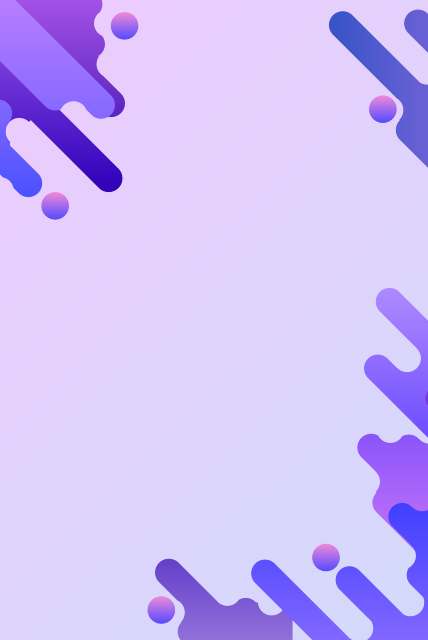
Write a Shadertoy shader that draws this background.

```glsl
// Pastel diagonal gradient framed by violet liquid shapes in the corners.
// Each shape joins round-tipped 45 degree fingers with webs and boxes, then
// cuts round dents; all share one radius, so the curves flow together.

const vec2 GRID = vec2(512.0, 768.0);  // design space, y pointing down
const float R = 16.5;                  // radius of tips, dents and balls
const float DOWN = 1.0;                // fingers pointing down-right
const float UP = -1.0;                 // fingers pointing up-left

const vec3 PINK_MIST = vec3(0.925, 0.800, 0.992);
const vec3 BLUE_MIST = vec3(0.832, 0.852, 0.985);
const vec3 ORCHID    = vec3(0.640, 0.320, 0.905);
const vec3 PLUM      = vec3(0.350, 0.140, 0.750);
const vec3 VIOLET    = vec3(0.470, 0.230, 0.860);
const vec3 INDIGO    = vec3(0.200, 0.010, 0.730);
const vec3 LAVENDER  = vec3(0.720, 0.490, 1.000);
const vec3 PERIWINKLE = vec3(0.520, 0.410, 1.000);
const vec3 ROYAL     = vec3(0.290, 0.320, 1.000);
const vec3 COBALT    = vec3(0.220, 0.330, 0.780);
const vec3 SLATE     = vec3(0.400, 0.375, 0.830);
const vec3 LILAC     = vec3(0.680, 0.540, 1.000);
const vec3 IRIS      = vec3(0.440, 0.310, 1.000);
const vec3 MAGENTA   = vec3(0.710, 0.420, 0.980);
const vec3 ELECTRIC  = vec3(0.250, 0.250, 1.000);
const vec3 DUSK      = vec3(0.390, 0.250, 0.790);
const vec3 MAUVE     = vec3(0.570, 0.440, 0.850);
const vec3 BALL_TOP  = vec3(0.940, 0.540, 0.850);
const vec3 BALL_BASE = vec3(0.330, 0.290, 1.000);

const vec2 BALLS[5] = vec2[5](vec2(149, 31), vec2(66, 247), vec2(458, 131),
                              vec2(390, 669), vec2(193, 732));

// Coordinates along and across the diagonal
vec2 diagonal(vec2 p) { return vec2(p.x + p.y, p.x - p.y) * 0.70711; }

// Endless bar with a round tip facing dir
float finger(vec2 p, vec2 tip, float dir) {
    vec2 q = diagonal(p - tip);
    return length(vec2(max(q.x * dir, 0.0), q.y)) - R;
}

// Solid part between two fingers, behind the round end of their gap
float web(vec2 p, vec2 end, float dir) {
    vec2 q = diagonal(p - end);
    return max(max(q.x * dir, abs(q.y) - 2.0 * R), -finger(p, end, -dir));
}

float box(vec2 p, vec2 lo, vec2 hi) {
    vec2 q = max(lo - p, p - hi);
    return max(q.x, q.y);
}

float dent(float d, vec2 p, vec2 center) {
    return max(d, R - length(p - center));
}

vec3 ramp(vec3 a, vec3 b, float from, float to, float x) {
    return mix(a, b, clamp((x - from) / (to - from), 0.0, 1.0));
}

void paint(inout vec3 col, float d, vec3 tone) {
    float px = GRID.y / iResolution.y;
    col = mix(col, tone, smoothstep(0.6 * px, -0.6 * px, d));
}

void topLeft(inout vec3 col, vec2 p) {
    float d = min(finger(p, vec2(133, 124), DOWN), box(p, vec2(-99), vec2(118, 88)));
    d = min(d, min(finger(p, vec2(109, 53), DOWN), finger(p, vec2(106, 5), DOWN)));
    d = dent(dent(d, p, vec2(129, 28)), p, vec2(132, 77));
    paint(col, d, ramp(ORCHID, PLUM, 0.0, 140.0, p.y));

    vec2 gap = vec2(23, 158);
    d = min(finger(p, vec2(130, 214), DOWN), web(p, gap, DOWN));
    paint(col, d, ramp(VIOLET, INDIGO, 75.0, 220.0, p.y));

    d = min(length(p - vec2(-2, 136)) - R, box(p, vec2(-99, 136), vec2(12, 185)));
    d = max(d, -finger(p, gap, UP));
    d = dent(min(d, finger(p, vec2(34, 220), DOWN)), p, vec2(0, 229));
    paint(col, d, ramp(PERIWINKLE, ROYAL, 115.0, 235.0, p.y));

    d = min(finger(p, vec2(66, 116), DOWN), finger(p, vec2(121, 126), DOWN));
    d = dent(min(d, finger(p, vec2(92, 120), DOWN)), p, vec2(88, 138));
    paint(col, d, ramp(LAVENDER, PERIWINKLE, 0.0, 140.0, p.y));
}

void topRight(inout vec3 col, vec2 p) {
    float d = min(finger(p, vec2(410, 30), UP), finger(p, vec2(500, 28), UP));
    d = min(d, min(web(p, vec2(511, 85), UP), finger(p, vec2(490, 156), UP)));
    d = min(d, box(p, vec2(478, 118), vec2(600, 156)));
    d = dent(d, p, vec2(466, 132));
    paint(col, d, ramp(COBALT, SLATE, 400.0, 500.0, p.x));
}

void bottomRight(inout vec3 col, vec2 p) {
    // Dusky shape along the bottom edge
    float d = min(finger(p, vec2(202, 687), UP), finger(p, vec2(229, 758), UP));
    d = min(d, min(length(p - vec2(294, 734)) - R, box(p, vec2(216.5, 723), vec2(350, 800))));
    d = dent(dent(dent(d, p, vec2(272, 710.5)), p, vec2(325, 722)), p, vec2(204.5, 735));
    paint(col, d, ramp(DUSK, MAUVE, 670.0, 768.0, p.y));

    // Twin fingers on the right edge
    d = min(finger(p, vec2(466, 362), UP), finger(p, vec2(452, 442), UP));
    d = min(d, web(p, vec2(487, 430), UP));
    paint(col, d, ramp(LILAC, IRIS, 346.0, 520.0, p.y));
    paint(col, length(p - vec2(522, 478)) - 0.8 * R, VIOLET);

    // Magenta wave
    d = max(box(p, vec2(450, 526.5), vec2(600, 800)), -diagonal(p - vec2(462, 603)).y);
    d = min(d, min(finger(p, vec2(444, 537), UP), finger(p, vec2(462, 603), UP)));
    d = min(d, length(p - vec2(489, 538)) - R);
    d = dent(dent(dent(d, p, vec2(467, 515)), p, vec2(514, 516)), p, vec2(438, 578));
    paint(col, d, ramp(IRIS + vec3(0.1, 0.02, -0.02), MAGENTA, 520.0, 620.0, p.y));

    // Electric blue comb in the corner
    d = min(finger(p, vec2(481, 620), UP), finger(p, vec2(503, 690), UP));
    d = min(d, min(finger(p, vec2(418, 696), UP), finger(p, vec2(317, 688), UP)));
    d = min(d, min(web(p, vec2(491, 723), UP), web(p, vec2(430, 754), UP)));
    d = min(d, box(p, vec2(492, 608.5), vec2(600, 690)));
    d = dent(dent(d, p, vec2(505, 597)), p, vec2(481, 667));
    paint(col, d, ramp(ELECTRIC, PERIWINKLE, 605.0, 775.0, p.y));
}

void mainImage(out vec4 fragColor, in vec2 fragCoord) {
    vec2 uv = fragCoord / iResolution.xy;
    vec2 p = vec2(uv.x, 1.0 - uv.y) * GRID;
    vec3 col = ramp(PINK_MIST, BLUE_MIST, 100.0, 1250.0, p.x + 1.05 * p.y);
    topLeft(col, p);
    topRight(col, p);
    bottomRight(col, p);
    for (int i = 0; i < 5; i++) {
        vec2 q = p - BALLS[i];
        paint(col, length(q) - R, ramp(BALL_TOP, BALL_BASE, -R, R, q.y));
    }
    fragColor = vec4(col, 1.0);
}
```
